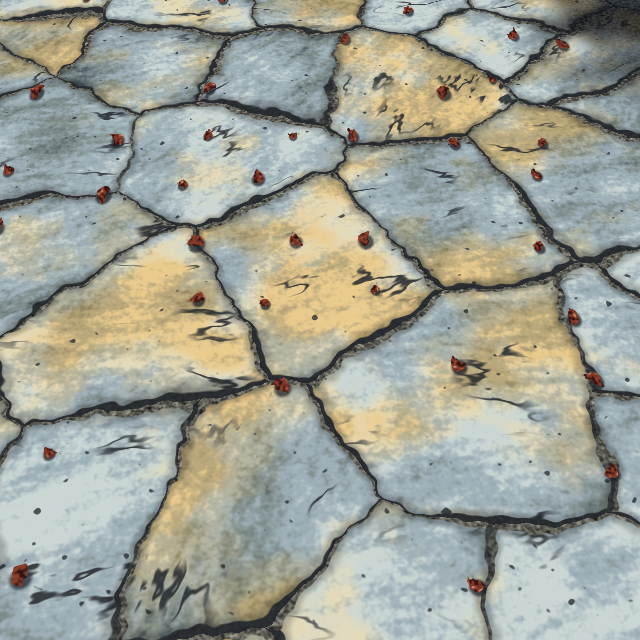
Give the GLSL for this texture, as a Shadertoy shader.

```glsl
// Weathered flagstone paving seen in perspective, with gritty joints and dry leaves.
// A jittered Voronoi lays the stones; gradient-noise fbm gives each its own
// streaks, flaked ledges and warm stains; a sparse grid scatters the leaves.

const float HORIZON = 2.2;               // height where the ground would vanish
const vec2  STONE_DENSITY = vec2(5.6, 13.0);
const float LAYOUT_TURN = 0.6;           // rotation of the stone layout
const float JOINT_MIN = 0.0022;          // half widths of the joints
const float JOINT_VARY = 0.0075;
const float LEAF_SHARE = 0.5;
const float LEAF_SIZE = 0.0085;
const float SOFTNESS = 0.0014;

const vec3 PALE   = vec3(0.79, 0.84, 0.83);
const vec3 BLUE   = vec3(0.62, 0.69, 0.72);
const vec3 GREY   = vec3(0.50, 0.555, 0.55);
const vec3 SLATE  = vec3(0.31, 0.37, 0.40);
const vec3 SHADOW = vec3(0.13, 0.145, 0.165);
const vec3 GRIT   = vec3(0.50, 0.49, 0.44);
const vec3 WARM_TINT  = vec3(1.13, 1.02, 0.88);
const vec3 OCHRE_TINT = vec3(1.03, 0.93, 0.76);
const vec3 LEAF_DARK  = vec3(0.20, 0.08, 0.07);
const vec3 LEAF_RUST  = vec3(0.52, 0.23, 0.16);
const vec3 LEAF_SHINE = vec3(0.80, 0.56, 0.46);

vec2 hash2(vec2 p) {
    vec3 a = fract(p.xyx * vec3(0.1031, 0.1030, 0.0973));
    a += dot(a, a.yzx + 33.33);
    return fract((a.xx + a.yz) * a.zy);
}

mat2 turn(float a) { return mat2(cos(a), -sin(a), sin(a), cos(a)); }

float corner(vec2 cell, vec2 offset) {
    return dot(hash2(cell) * 2.0 - 1.0, offset);
}

float noise(vec2 p) {
    vec2 i = floor(p), f = p - i, e = vec2(1.0, 0.0);
    vec2 u = f * f * f * (f * (f * 6.0 - 15.0) + 10.0);
    return mix(mix(corner(i, f), corner(i + e.xy, f - e.xy), u.x),
               mix(corner(i + e.yx, f - e.yx), corner(i + e.xx, f - e.xx), u.x), u.y);
}

float fbm(vec2 p) {
    float sum = 0.0, amp = 1.0;
    for (int i = 0; i < 5; i++) {
        sum += amp * noise(p);
        p = mat2(1.6, 1.2, -1.2, 1.6) * p + 3.7;
        amp *= 0.55;
    }
    return sum;
}

// Returns distance to the nearest joint in canvas units; also stone id and joint normal.
float stones(vec2 ground, vec2 density, out vec2 id, out vec2 normal) {
    mat2 layout_ = turn(LAYOUT_TURN);
    vec2 p = layout_ * ground, base = floor(p), nearest = vec2(0.0);
    float best = 9.0, edge = 9.0;
    for (int k = 0; k < 9; k++) {
        vec2 cell = base + vec2(k % 3, k / 3) - 1.0;
        vec2 r = cell + hash2(cell) - p;
        if (dot(r, r) < best) { best = dot(r, r); nearest = r; id = cell; }
    }
    normal = vec2(0.0, 1.0);
    for (int k = 0; k < 25; k++) {
        vec2 cell = id + vec2(k % 5, k / 5) - 2.0;
        vec2 r = cell + hash2(cell) - p, across = r - nearest;
        if (dot(across, across) < 0.0001) continue;
        vec2 n = normalize(across);
        float d = dot(0.5 * (r + nearest), n) / length((n * layout_) * density);
        if (d < edge) { edge = d; normal = n * layout_; }
    }
    return edge;
}

vec3 stoneColor(vec2 g, vec2 id) {
    vec2 rnd = hash2(id + 41.0);
    vec2 along = turn(0.6 + 1.3 * (rnd.x - 0.5)) * g;
    vec2 s = along * vec2(0.9, 2.3) + id * 17.3;
    float layer = fbm(s), relief = layer - fbm(s + vec2(0.03, -0.07));
    float patches = fbm(g * 1.7 + id * 5.1);
    float grain = noise(g * 24.0) + 0.8 * noise(g * 49.0);

    float tone = 0.61 + 0.26 * (rnd.y - 0.5) + 0.48 * patches + 0.22 * layer
               + 0.65 * relief + 0.22 * grain;
    vec3 col = mix(SLATE, GREY, smoothstep(0.0, 0.32, tone));
    col = mix(col, BLUE, smoothstep(0.27, 0.56, tone));
    col = mix(col, PALE, smoothstep(0.54, 0.86, tone));

    // Warm mineral stains, some deepening to ochre
    float stain = fbm(g * 1.2 + id * 9.7 + 30.0) + 0.7 * (hash2(id + 7.0).x - 0.5);
    col *= mix(vec3(1.0), WARM_TINT, smoothstep(-0.05, 0.25, stain));
    col *= mix(vec3(1.0), OCHRE_TINT, smoothstep(0.2, 0.55, stain + 0.2 * layer));

    // Broken ledges and small dark specks
    float ledge = 1.0 - smoothstep(0.008, 0.05, abs(layer - 0.12));
    ledge *= smoothstep(0.02, 0.28, noise(g * 2.6 + id * 3.3));
    float specks = smoothstep(0.42, 0.54, noise(g * 19.0 + 8.0));
    return mix(col, SHADOW, max(0.85 * ledge, 0.75 * specks));
}

void addLeaf(inout vec3 col, vec2 ground, vec2 density, float nearness) {
    vec2 cell = floor(ground * 2.0), rnd = hash2(cell + 90.0);
    if (rnd.x > LEAF_SHARE) return;
    vec2 center = (cell + 0.25 + 0.5 * hash2(cell + 13.0)) * 0.5;
    vec2 d = (ground - center) / density;
    float size = LEAF_SIZE * nearness * (0.7 + 0.7 * rnd.y);
    vec2 q = turn(rnd.y * 40.0) * d / size;
    q.y += 0.25 * q.x * q.x - 0.15;
    float shape = length(q * vec2(0.8, 1.25)) - 1.0 + 0.7 * noise(q * 1.4 + cell * 3.1);
    float shade = length((d + vec2(-0.2, 0.45) * size) / size) - 1.15;
    col = mix(col, SHADOW, 0.75 * (1.0 - smoothstep(-0.3, 0.3, shade)));
    float curl = noise(q * 1.7 + cell * 5.0) + 0.3 * q.y;
    vec3 leaf = mix(LEAF_DARK, LEAF_RUST, smoothstep(-0.35, 0.15, curl));
    leaf = mix(leaf, LEAF_SHINE, smoothstep(0.25, 0.6, curl));
    col = mix(col, leaf, 1.0 - smoothstep(-0.1, 0.1, shape));
}

void mainImage(out vec4 fragColor, in vec2 fragCoord) {
    // Perspective ground plane, and its density per canvas unit
    vec2 uv = fragCoord / iResolution.y;
    float depth = 1.0 / (HORIZON - uv.y), nearness = 0.6 / depth;
    vec2 ground = STONE_DENSITY * depth * vec2(uv.x - 0.5, 1.0);
    vec2 density = STONE_DENSITY * depth * vec2(1.0, depth);

    vec2 id, normal;
    vec2 rough = vec2(noise(ground * 3.5), noise(ground * 3.5 + 50.0)) * 0.09
               + vec2(noise(ground * 13.0), noise(ground * 13.0 + 50.0)) * 0.035;
    float edge = stones(ground + rough, density, id, normal);
    vec3 col = stoneColor(ground, id);

    // Joints: grit on one side, deep shadow under the lower edge of each stone
    float speckle = noise(ground * 33.0) + noise(ground * 61.0);
    float width = JOINT_MIN + JOINT_VARY * smoothstep(-0.35, 0.4, noise(ground * 1.3 + 20.0));
    width *= nearness * (1.0 + 0.5 * noise(ground * 9.0));
    float lower = smoothstep(-0.25, 0.35, -normal.y + 0.6 * noise(ground * 5.0));
    vec3 joint = mix(GRIT * (0.9 + 0.9 * speckle), SHADOW, 0.25 + 0.65 * lower);
    col *= mix(0.76, 1.0, smoothstep(0.0, 0.014 * nearness, edge - width));
    float soft = max(SOFTNESS, 0.7 / iResolution.y);
    col = mix(joint, col, smoothstep(-soft, soft, edge - width));

    addLeaf(col, ground, density, nearness);

    // Damp shade in the far right corner
    float damp = 1.0 - smoothstep(0.03, 0.2, length(uv - 1.0) + 0.1 * noise(ground * 3.0));
    col = mix(col, SHADOW * (0.8 + 0.8 * speckle), 0.85 * damp);
    fragColor = vec4(clamp(col, 0.0, 1.0), 1.0);
}
```
